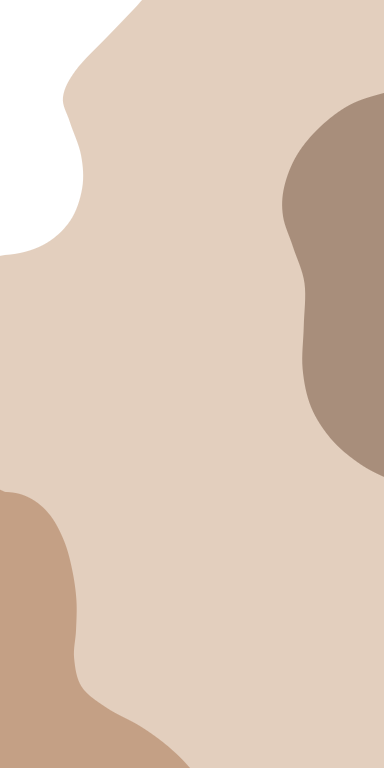
A Shadertoy shader for this background:

```glsl
// Signed distance to a closed Catmull-Rom outline, negative inside
float blobDistance(vec2 p, vec2 knots[16]) {
    float nearest = 1e5;
    float side = 1.0;
    vec2 a = knots[0];
    for (int i = 0; i < 16; i++) {
        vec2 k0 = knots[(i + 15) % 16];
        vec2 k1 = knots[i];
        vec2 k2 = knots[(i + 1) % 16];
        vec2 k3 = knots[(i + 2) % 16];
        for (int j = 1; j <= 8; j++) {
            float t = float(j) / 8.0;
            vec2 b = k1 + 0.5 * t * (k2 - k0 + t * (2.0 * k0 - 5.0 * k1 + 4.0 * k2 - k3
                   + t * (3.0 * (k1 - k2) + k3 - k0)));
            vec2 edge = b - a;
            vec2 toP = p - a;
            vec2 gap = toP - edge * clamp(dot(toP, edge) / dot(edge, edge), 0.0, 1.0);
            nearest = min(nearest, dot(gap, gap));

            // Flip the side at each edge crossed by a horizontal ray
            if ((a.y > p.y) != (b.y > p.y) && toP.x < edge.x * toP.y / edge.y) side = -side;
            a = b;
        }
    }
    return side * sqrt(nearest);
}

// Edge coverage, one pixel wide
float coverage(float d) {
    return clamp(0.5 - d * iResolution.x, 0.0, 1.0);
}

void mainImage(out vec4 fragColor, in vec2 fragCoord) {
    // Canvas is 1 wide and 2 tall
    vec2 p = fragCoord / iResolution.xy * vec2(1.0, 2.0);

    vec2 whiteBlob[16] = vec2[16](
        vec2(0.370, 2.000), vec2(0.281, 1.906), vec2(0.198, 1.818), vec2(0.164, 1.747),
        vec2(0.182, 1.682), vec2(0.211, 1.596), vec2(0.214, 1.510), vec2(0.182, 1.424),
        vec2(0.112, 1.362), vec2(0.013, 1.336), vec2(-0.10, 1.35), vec2(-0.20, 1.70),
        vec2(-0.20, 2.20), vec2(0.10, 2.30), vec2(0.35, 2.25), vec2(0.45, 2.10));

    vec2 brownBlob[16] = vec2[16](
        vec2(1.000, 1.758), vec2(0.911, 1.727), vec2(0.833, 1.669), vec2(0.773, 1.596),
        vec2(0.740, 1.513), vec2(0.737, 1.437), vec2(0.763, 1.357), vec2(0.793, 1.262),
        vec2(0.791, 1.150), vec2(0.788, 1.040), vec2(0.810, 0.940), vec2(0.862, 0.857),
        vec2(0.930, 0.797), vec2(1.000, 0.758), vec2(1.10, 0.72), vec2(1.10, 1.78));

    vec2 tanBlob[16] = vec2[16](
        vec2(0.013, 0.719), vec2(0.078, 0.703), vec2(0.130, 0.659), vec2(0.167, 0.591),
        vec2(0.188, 0.516), vec2(0.199, 0.437), vec2(0.198, 0.359), vec2(0.193, 0.286),
        vec2(0.213, 0.211), vec2(0.279, 0.156), vec2(0.365, 0.109), vec2(0.437, 0.057),
        vec2(0.495, 0.000), vec2(0.54, -0.06), vec2(-0.15, -0.10), vec2(-0.10, 0.71));

    // Blobs over a flat beige ground
    vec3 color = vec3(0.890, 0.812, 0.745);
    color = mix(color, vec3(1.0), coverage(blobDistance(p, whiteBlob)));
    color = mix(color, vec3(0.657, 0.557, 0.482), coverage(blobDistance(p, brownBlob)));
    color = mix(color, vec3(0.769, 0.627, 0.522), coverage(blobDistance(p, tanBlob)));
    fragColor = vec4(color, 1.0);
}
```
